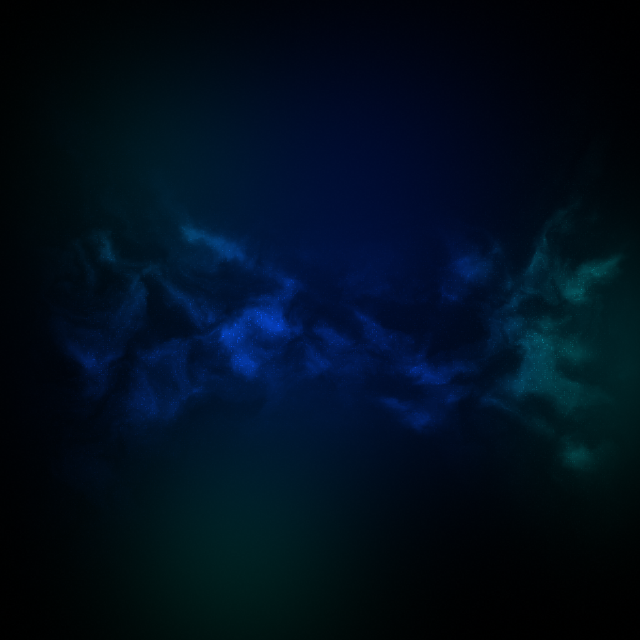
This background is drawn by a Shadertoy shader. Its source:

```glsl
// Dark blue and teal nebula: a bow-tie band of wispy strands, knots and fine dust.
#define BAND_CENTER vec2(0.53, 0.485)
#define BAND_WAIST 0.085
#define BAND_FLARE 0.8
#define WARP_AMOUNT 0.075
#define STRAND_WIDTH 0.016
#define STRAND_GAIN 0.72
#define KNOT_GAIN 0.55
#define HAZE_GAIN 0.34
#define DUST_CELLS 300.0
#define DUST_GAIN 0.16
#define BLUE vec3(0.025, 0.20, 0.62)
#define TEAL vec3(0.03, 0.43, 0.43)

// Integer hash, returns two values in 0..1
vec2 hash2(vec2 cell) {
    uvec2 n = uvec2(ivec2(cell) + 4096);
    uint h = n.x * 1597334677u ^ n.y * 3812015801u;
    h = (h ^ (h >> 15)) * 2246822519u;
    h ^= h >> 13;
    uint k = h * 3266489917u;
    k ^= k >> 16;
    return vec2(h & 65535u, k & 65535u) / 65535.0;
}

float noise(vec2 p) {
    vec2 i = floor(p), f = fract(p);
    f = f * f * (3.0 - 2.0 * f);
    float low = mix(hash2(i).x, hash2(i + vec2(1, 0)).x, f.x);
    float high = mix(hash2(i + vec2(0, 1)).x, hash2(i + vec2(1, 1)).x, f.x);
    return mix(low, high, f.y);
}

float fbm(vec2 p) {
    float sum = 0.0, amp = 0.5;
    for (int i = 0; i < 6; i++) {
        sum += amp * noise(p);
        p = mat2(1.6, 1.2, -1.2, 1.6) * p + 7.3;
        amp *= 0.5;
    }
    return sum;
}

float glow(vec2 p, vec2 center, vec2 radius) {
    vec2 d = (p - center) / radius;
    return exp(-dot(d, d));
}

float segmentDistance(vec2 p, vec2 a, vec2 b) {
    vec2 pa = p - a, ba = b - a;
    return length(pa - ba * clamp(dot(pa, ba) / dot(ba, ba), 0.0, 1.0));
}

// Broad, soft background light
vec3 backdrop(vec2 p) {
    vec3 c = vec3(0.0, 0.085, 0.085) * glow(p, vec2(0.25, 0.72), vec2(0.19, 0.20));
    c += vec3(0.0, 0.035, 0.16) * glow(p, vec2(0.55, 0.74), vec2(0.28, 0.23));
    c += vec3(0.0, 0.11, 0.095) * glow(p, vec2(0.37, 0.14), vec2(0.19, 0.21));
    c += vec3(0.0, 0.13, 0.12) * glow(p, vec2(0.94, 0.44), vec2(0.14, 0.20));
    c += vec3(0.0, 0.05, 0.17) * glow(p, vec2(0.52, 0.47), vec2(0.36, 0.19));
    c += vec3(0.0, 0.02, 0.06) * glow(p, vec2(0.45, 0.28), vec2(0.30, 0.18));
    return c;
}

// Main wisps: start and end of each strand
float strands(vec2 p) {
    vec4 lines[12] = vec4[12](
        vec4(0.30, 0.65, 0.44, 0.57), vec4(0.44, 0.57, 0.58, 0.50),
        vec4(0.17, 0.60, 0.31, 0.52), vec4(0.31, 0.52, 0.54, 0.46),
        vec4(0.26, 0.35, 0.34, 0.43), vec4(0.34, 0.43, 0.55, 0.42),
        vec4(0.60, 0.49, 0.71, 0.37), vec4(0.66, 0.47, 0.76, 0.62),
        vec4(0.78, 0.54, 0.88, 0.66), vec4(0.78, 0.37, 0.91, 0.28),
        vec4(0.82, 0.45, 0.96, 0.59), vec4(0.62, 0.37, 0.67, 0.32));
    float sum = 0.0;
    for (int i = 0; i < 12; i++) {
        float d = segmentDistance(p, lines[i].xy, lines[i].zw) / STRAND_WIDTH;
        sum += 0.65 * exp(-d * d) + 0.25 * exp(-d * 0.6);
    }
    return sum;
}

// Bright knots: position and radius
float knots(vec2 p) {
    vec3 spots[10] = vec3[10](
        vec3(0.145, 0.445, 0.022), vec3(0.30, 0.52, 0.022), vec3(0.34, 0.475, 0.025),
        vec3(0.20, 0.36, 0.022), vec3(0.73, 0.59, 0.022), vec3(0.80, 0.57, 0.018),
        vec3(0.86, 0.485, 0.032), vec3(0.90, 0.455, 0.020), vec3(0.82, 0.39, 0.020),
        vec3(0.66, 0.33, 0.020));
    float sum = 0.0;
    for (int i = 0; i < 10; i++) sum += glow(p, spots[i].xy, spots[i].z * vec2(1.3, 0.9));
    return sum;
}

// Round specks, one per grid cell
float dust(vec2 p) {
    vec2 grid = p * DUST_CELLS, cell = floor(grid);
    vec2 r = hash2(cell);
    float d = length(fract(grid) - 0.3 - 0.4 * r);
    return smoothstep(0.5, 0.1, d) * pow(hash2(cell + 911.0).y, 6.0);
}

void mainImage(out vec4 fragColor, in vec2 fragCoord) {
    vec2 p = fragCoord / iResolution.xy;
    vec2 warp = vec2(fbm(p * 10.0), fbm(p * 10.0 + 31.7)) - 0.5;
    vec2 bent = p + WARP_AMOUNT * warp;

    // Band that flares away from its waist
    vec2 offset = p - BAND_CENTER;
    float halfWidth = BAND_WAIST + BAND_FLARE * offset.x * offset.x;
    float across = offset.y / halfWidth;
    float ends = smoothstep(0.0, 0.18, p.x) * smoothstep(1.02, 0.88, p.x);
    float band = exp(-across * across) * ends;

    // Cloud texture follows the flare
    vec2 flow = vec2(p.x * 13.0, across * 2.2) + 2.5 * warp;
    float cloud = smoothstep(0.30, 0.75, fbm(flow));
    float detail = smoothstep(0.25, 0.72, fbm(p * 26.0 + 3.0 * warp));
    float light = STRAND_GAIN * strands(bent) * (0.15 + 0.85 * detail) * (0.35 + 0.65 * cloud);
    light += KNOT_GAIN * knots(bent) * (0.3 + 0.7 * detail);
    light += HAZE_GAIN * band * cloud * (0.4 + detail);

    // Teal on the right and upper left, blue between
    float teal = smoothstep(0.68, 0.88, p.x);
    teal = max(teal, 0.65 * glow(p, vec2(0.22, 0.63), vec2(0.17, 0.10)));
    vec3 tint = mix(BLUE, TEAL, teal);

    vec3 color = backdrop(p) * (1.0 - 0.3 * band * (1.0 - cloud));
    color += tint * light * 0.72 * mix(0.55, 1.0, ends);
    float dustArea = exp(-0.35 * across * across) * ends;
    color += tint * dust(p) * DUST_GAIN * dustArea * (0.5 + 4.0 * light);
    color += (hash2(floor(p * 512.0)).x - 0.5) * 0.006;
    fragColor = vec4(clamp(color, 0.0, 1.0), 1.0);
}
```
